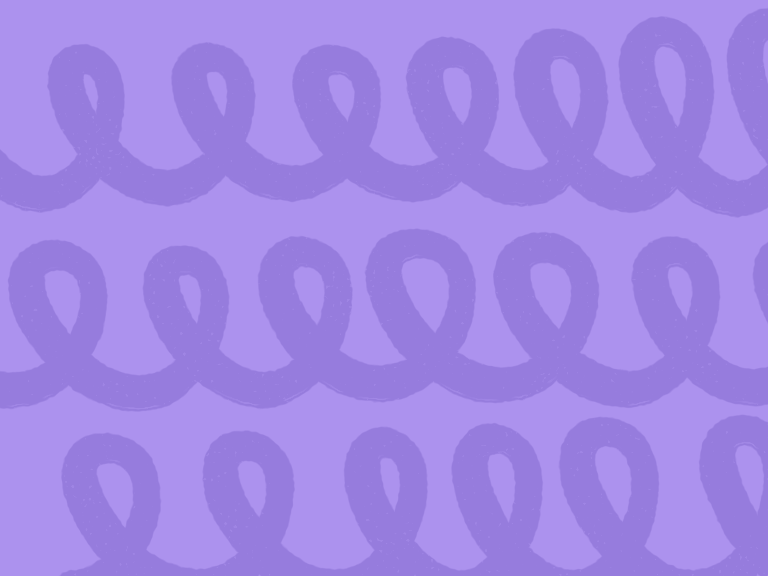
Give the GLSL for this pattern, as a WebGL 1 fragment shader.

```glsl
precision highp float;
uniform vec2 u_resolution;

const float PI = 3.14159265;
const int SEGMENTS = 28;
const vec3 LILAC = vec3(0.675, 0.573, 0.932);
const vec3 VIOLET = vec3(0.588, 0.486, 0.868);

// Each vec3 is a trend along the row: base, step per loop, wave amount
struct Row {
  vec3 centre;
  vec3 top;
  vec3 valley;
  vec3 halfWidth;
  vec2 wave;       // frequency, phase
  float firstLoop;
};

vec2 hash2(vec2 p) {
  vec3 q = fract(p.xyx * vec3(0.1031, 0.1030, 0.0973));
  q += dot(q, q.yzx + 33.33);
  return fract((q.xx + q.yz) * q.zy);
}

float cornerSlope(vec2 cell, vec2 f, vec2 corner) {
  return dot(hash2(cell + corner) * 2.0 - 1.0, f - corner);
}

float gradientNoise(vec2 p) {
  vec2 c = floor(p), f = fract(p);
  vec2 u = f * f * (3.0 - 2.0 * f);
  float low = mix(cornerSlope(c, f, vec2(0.0)), cornerSlope(c, f, vec2(1.0, 0.0)), u.x);
  float high = mix(cornerSlope(c, f, vec2(0.0, 1.0)), cornerSlope(c, f, vec2(1.0)), u.x);
  return mix(low, high, u.y);
}

float trend(vec3 k, vec2 wave, float i) {
  return k.x + k.y * i + k.z * sin(wave.x * i + wave.y);
}

// Leaning looped trochoid from valley a, over a top point, to valley b
vec2 loopPoint(float phi, vec2 a, vec2 b, vec2 top, float halfWidth) {
  float t = phi / PI;
  float swing = halfWidth + 0.24 * (b.x - a.x);
  float s = sin(phi);
  float height = cos(phi) + 0.2 * s * s;
  float drift = 0.5 * t * (b.x - a.x) + 0.5 * t * t * (a.x + b.x - 2.0 * top.x);
  float x = top.x + drift - swing * s + 0.017 * (0.3 - height);
  float bottom = mix(a.y, b.y, 0.5 + 0.5 * t);
  return vec2(x, mix(bottom, top.y, 0.5 + 0.5 * height));
}

float brushRadius(float phi) {
  return 0.0286 + 0.0043 * sin(phi) - 0.0026 * cos(phi);
}

// Returns edge distance, cosine of the curve phase, and height above the centreline
vec3 loopStroke(vec2 p, vec2 a, vec2 b, vec2 top, float halfWidth) {
  vec3 nearest = vec3(1.0, 0.0, 0.0);
  vec2 from = loopPoint(-PI, a, b, top, halfWidth);
  for (int k = 0; k < SEGMENTS; k++) {
    float phi = PI * (2.0 * float(k + 1) / float(SEGMENTS) - 1.0);
    vec2 to = loopPoint(phi, a, b, top, halfWidth);
    vec2 along = to - from, rel = p - from;
    float h = clamp(dot(rel, along) / dot(along, along), 0.0, 1.0);
    vec2 offset = rel - along * h;
    float phase = phi - 2.0 * PI * (1.0 - h) / float(SEGMENTS);
    float d = length(offset) - brushRadius(phase);
    if (d < nearest.x) nearest = vec3(d, cos(phase), offset.y);
    from = to;
  }
  return nearest;
}

vec3 rowStroke(vec2 p, Row row, vec3 nearest) {
  for (int k = -1; k < 8; k++) {
    float i = float(k);
    float x = trend(row.centre, row.wave, i);
    float y = trend(row.top, row.wave, i);
    if (i < row.firstLoop || abs(p.x - x) > 0.26 || abs(p.y - y + 0.12) > 0.22) continue;
    float before = trend(row.centre, row.wave, i - 1.0);
    float after = trend(row.centre, row.wave, i + 1.0);
    vec2 a = vec2(0.5 * (before + x), trend(row.valley, row.wave, i));
    vec2 b = vec2(0.5 * (x + after), trend(row.valley, row.wave, i + 1.0));
    y += 0.012 * (hash2(vec2(i + 3.0, row.top.x * 50.0)).x - 0.5);
    vec3 stroke = loopStroke(p, a, b, vec2(x, y), trend(row.halfWidth, row.wave, i));
    if (stroke.x < nearest.x) nearest = stroke;
  }
  return nearest;
}

// Pale specks plus broken bristle lines along the lower edges
float brushWear(vec2 p, vec3 stroke) {
  float patches = gradientNoise(p * 9.0);
  float specks = smoothstep(0.34, 0.5, gradientNoise(p * 170.0) + 0.25 * patches);
  float line = 1.0 - smoothstep(0.0007, 0.002, abs(stroke.x + 0.005 + 0.002 * patches));
  float broken = smoothstep(-0.05, 0.2, gradientNoise(p * vec2(22.0, 60.0)));
  float lower = step(stroke.z, 0.0) * smoothstep(0.75, 0.92, abs(stroke.y));
  return max(0.4 * specks, 0.5 * line * broken * lower);
}

void main() {
  vec2 p = gl_FragCoord.xy / u_resolution.y;
  float pixel = 1.0 / u_resolution.y;

  Row upper = Row(vec3(0.167, 0.2014, 0.0243), vec3(0.892, 0.0087, -0.012),
    vec3(0.668, 0.0, 0.0139), vec3(0.0347, 0.0035, 0.0035), vec2(0.8, -0.4), -1.0);
  Row middle = Row(vec3(0.108, 0.213, 0.0104), vec3(0.554, 0.0035, -0.0139),
    vec3(0.321, 0.0017, -0.007), vec3(0.0538, 0.0, -0.0122), vec2(1.45, 0.0), -1.0);
  Row lower = Row(vec3(0.222, 0.2161, 0.0243), vec3(0.226, 0.0052, 0.0),
    vec3(-0.021, 0.0, 0.0), vec3(0.0469, 0.0, -0.007), vec2(1.57, -1.57), 0.0);

  vec3 stroke = rowStroke(p, upper, vec3(1.0, 0.0, 0.0));
  stroke = rowStroke(p, middle, stroke);
  stroke = rowStroke(p, lower, stroke);

  // Hand wobble and dry-brush grain on the outline
  stroke.x += 0.004 * gradientNoise(p * 14.0) + 0.0025 * gradientNoise(p * 110.0);

  float ink = 1.0 - smoothstep(-pixel, pixel, stroke.x);
  ink *= 1.0 - brushWear(p, stroke);
  gl_FragColor = vec4(mix(LILAC, VIOLET, ink), 1.0);
}
```
